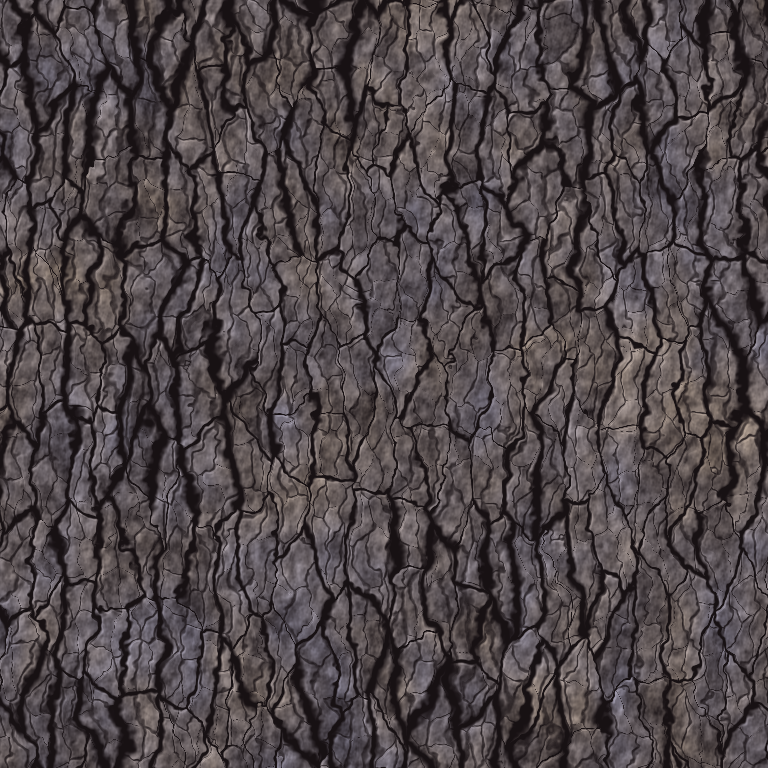
A Shadertoy shader for this texture:

```glsl
vec2 hash2(vec2 p) {
    vec3 q = fract(p.xyx * vec3(0.1031, 0.1030, 0.0973));
    q += dot(q, q.yzx + 33.33);
    return fract((q.xx + q.yz) * q.zy);
}

float noise(vec2 p) {
    vec2 i = floor(p), f = fract(p);
    f = f * f * (3.0 - 2.0 * f);
    float low = mix(hash2(i).x, hash2(i + vec2(1, 0)).x, f.x);
    float high = mix(hash2(i + vec2(0, 1)).x, hash2(i + vec2(1, 1)).x, f.x);
    return mix(low, high, f.y);
}

// Layered noise centred on zero
float fbm(vec2 p) {
    float sum = 0.0, amplitude = 0.5;
    for (int i = 0; i < 3; i++) {
        sum += amplitude * (noise(p) - 0.5);
        p = mat2(1.6, 1.2, -1.2, 1.6) * p + 17.3;
        amplitude *= 0.55;
    }
    return sum;
}

// Cellular plates: x = distance to the crack in crack widths, y = plate random
vec2 plates(vec2 p, vec2 cells, float width) {
    p *= cells;
    vec2 base = floor(p), nearest = vec2(0), toNearest = vec2(0);
    float best = 9.0;
    for (int y = -1; y <= 1; y++)
    for (int x = -1; x <= 1; x++) {
        vec2 id = base + vec2(x, y);
        vec2 toSeed = id + 0.05 + 0.9 * hash2(id) - p;
        float d = dot(toSeed, toSeed);
        if (d < best) { best = d; nearest = id; toNearest = toSeed; }
    }
    float crack = 99.0;
    for (int y = -2; y <= 2; y++)
    for (int x = -2; x <= 2; x++) {
        vec2 id = nearest + vec2(x, y);
        if (x == 0 && y == 0) continue;
        vec2 toSeed = id + 0.05 + 0.9 * hash2(id) - p;
        vec2 across = toSeed - toNearest;
        vec2 normal = across * cells;
        float dist = dot(0.5 * (toSeed + toNearest), across) / length(normal);
        // Upright cracks gape, level ones stay thin
        float gape = mix(0.35, 1.0, abs(normal.x) / length(normal));
        gape *= mix(0.12, 1.15, hash2(id + nearest + 71.0).y);
        crack = min(crack, dist / (width * gape));
    }
    return vec2(crack, hash2(nearest + 9.0).y);
}

float barkHeight(vec2 p) {
    // Bent and ragged plate outlines
    vec2 q = p + 0.05 * vec2(fbm(p * 9.0), fbm(p * 9.0 + 40.0));
    q += 0.022 * vec2(fbm(p * 45.0 + 7.0), fbm(p * 45.0 + 80.0));
    float region = mix(0.5, 1.6, noise(p * vec2(7.0, 4.0) + 3.0));
    vec2 large = plates(q, vec2(24, 9), 0.0065 * region);
    vec2 small = plates(q + 0.37, vec2(48, 21), 0.0032 * region);

    // Flaking layers and fine grain
    float layer = 6.0 * (fbm(q * vec2(38.0, 17.0)) + 0.5);
    float flakes = floor(layer) + smoothstep(0.7, 1.0, fract(layer));
    float grain = fbm(p * vec2(105.0, 80.0));
    float surface = 0.42 + 0.07 * flakes + 0.75 * grain;
    surface += 0.14 * (large.y - 0.5) + 0.16 * (small.y - 0.5);
    float body = smoothstep(0.25, 1.5, large.x);
    return surface * body * mix(0.45, 1.0, smoothstep(0.2, 1.2, small.x));
}

void mainImage(out vec4 fragColor, in vec2 fragCoord) {
    vec2 p = fragCoord / iResolution.y;

    // Relief lit from the upper left
    float height = barkHeight(p);
    float slope = height - barkHeight(p + vec2(-0.0018, 0.0024));
    float tone = height + 0.38 * clamp(slope, -0.5, 0.6);
    tone += 0.25 * fbm(p * vec2(6.0, 4.0) + 50.0) * height;
    tone = clamp(tone, 0.0, 1.15);

    // Grey bark drifting between brown and violet
    vec3 color = mix(vec3(0.09, 0.065, 0.075), vec3(0.58, 0.54, 0.55), tone);
    color += vec3(0.11, 0.04, -0.13) * fbm(p * vec2(16.0, 11.0) + 21.0) * tone;
    fragColor = vec4(color, 1.0);
}
```
